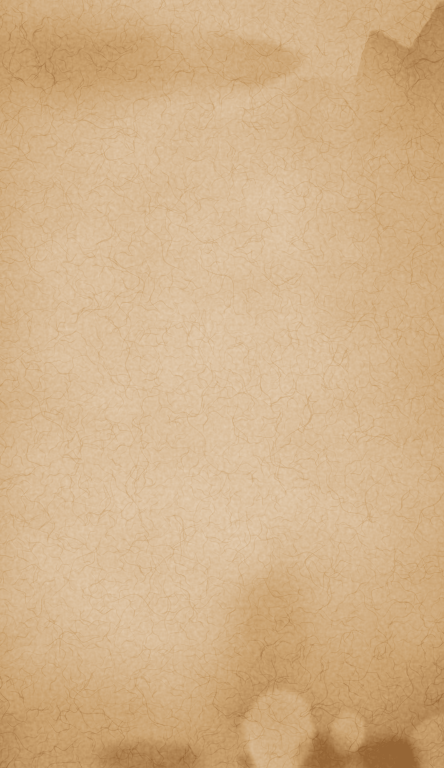
Reproduce this texture procedurally as a Shadertoy shader.

```glsl
// Aged parchment with water stains, scorched edges and fine paper fibres.

vec2 hash2(vec2 p) {
    vec3 h = fract(p.xyx * vec3(0.1031, 0.1030, 0.0973));
    h += dot(h, h.yzx + 33.33);
    return fract((h.xx + h.yz) * h.zy);
}

float gradientNoise(vec2 p) {
    vec2 cell = floor(p), f = fract(p);
    vec2 w = f * f * f * (f * (f * 6.0 - 15.0) + 10.0);
    vec2 o = vec2(0.0, 1.0);
    float a = dot(hash2(cell) * 2.0 - 1.0, f);
    float b = dot(hash2(cell + o.yx) * 2.0 - 1.0, f - o.yx);
    float c = dot(hash2(cell + o.xy) * 2.0 - 1.0, f - o.xy);
    float d = dot(hash2(cell + o.yy) * 2.0 - 1.0, f - o.yy);
    return mix(mix(a, b, w.x), mix(c, d, w.x), w.y);
}

float fbm(vec2 p) {
    float sum = 0.0, amp = 0.6;
    for (int i = 0; i < 5; i++) {
        sum += amp * gradientNoise(p);
        p = mat2(1.6, 1.2, -1.2, 1.6) * p + 7.3;
        amp *= 0.55;
    }
    return sum;
}

// Elliptical spot: 1 inside, 0 outside, with relative edge softness.
float spot(vec2 p, vec2 centre, vec2 radius, float soft) {
    return 1.0 - smoothstep(1.0 - soft, 1.0 + soft, length((p - centre) / radius));
}

// One bent hair per grid cell, gathered from the neighbouring cells.
float fibres(vec2 p, float scale, float pixel) {
    vec2 g = p * scale, cell = floor(g);
    float ink = 0.0, width = max(0.0007, 0.75 * pixel) * scale;
    for (int y = -1; y <= 1; y++)
    for (int x = -1; x <= 1; x++) {
        vec2 id = cell + vec2(x, y);
        vec2 r = hash2(id + scale), s = hash2(id + scale + 41.7);
        vec2 d = g - id - r;
        float angle = s.x * 6.2832, len = 0.35 + 0.5 * s.y;
        d = mat2(cos(angle), sin(angle), -sin(angle), cos(angle)) * d;
        float bend = (r.x - r.y) * 1.3 * d.x * d.x + 0.06 * sin(d.x * 9.0 + r.x * 6.0);
        float line = 1.0 - smoothstep(0.2 * width, 1.5 * width, abs(d.y - bend));
        ink += line * (1.0 - smoothstep(0.5 * len, len, abs(d.x))) * (0.3 + 0.7 * r.y);
    }
    return ink;
}

// Lower boundary of the clean patch in the upper right corner.
float cleanEdge(float x) {
    return 0.898 + 0.064 * smoothstep(0.460, 0.483, x)
         - 0.022 * smoothstep(0.483, 0.535, x) + 0.058 * smoothstep(0.533, 0.578, x);
}

float topStains(vec2 p, vec2 warped) {
    // Tongue reaching in from the left, crisp at its tip
    float soft = mix(0.65, 0.07, smoothstep(0.18, 0.37, p.x));
    float tongue = spot(warped, vec2(0.14, 0.918), vec2(0.25, 0.052), soft);
    float t = tongue * (0.13 + 0.07 * smoothstep(0.2, 0.37, p.x));
    t += 0.11 * spot(warped, vec2(0.13, 0.925), vec2(0.09, 0.045), 0.9);
    // Brown wash below the clean corner
    float depth = cleanEdge(warped.x) - warped.y;
    float wash = smoothstep(-0.003, 0.004, depth) * exp(-max(depth, 0.0) * 9.0);
    t += wash * (0.07 * smoothstep(0.37, 0.40, p.x) + 0.21 * smoothstep(0.45, 0.49, p.x));
    return t;
}

float bottomStains(vec2 p, vec2 warped, float cloud) {
    float t = 0.36 * pow(1.0 - smoothstep(0.0, 0.25, p.y), 1.4);
    t += 0.13 * spot(warped, vec2(0.44, 0.10), vec2(0.16, 0.15), 0.6);
    t += (0.12 + 0.3 * cloud) * spot(warped, vec2(0.35, 0.155), vec2(0.05, 0.085), 0.9);
    t += 0.16 * spot(warped, vec2(0.325, 0.09), vec2(0.045, 0.04), 0.9);
    // Pale lobes left by dried drops
    float lobes = spot(warped, vec2(0.362, 0.045), vec2(0.046, 0.056), 0.13);
    lobes = max(lobes, 0.8 * spot(warped, vec2(0.453, 0.046), vec2(0.023, 0.026), 0.2));
    lobes = max(lobes, 0.8 * spot(warped, vec2(0.572, 0.030), vec2(0.037, 0.038), 0.15));
    t -= 0.25 * lobes;
    // Scorched patches along the lower edge
    float burn = spot(warped, vec2(0.195, 0.010), vec2(0.058, 0.024), 0.55);
    burn = max(burn, spot(warped, vec2(0.425, 0.016), vec2(0.037, 0.030), 0.4));
    burn = max(burn, spot(warped, vec2(0.505, 0.013), vec2(0.045, 0.026), 0.45));
    burn = max(burn, 0.8 * spot(warped, vec2(0.320, 0.008), vec2(0.011, 0.009), 0.5));
    return t + burn * (0.30 + 0.4 * cloud);
}

void mainImage(out vec4 fragColor, in vec2 fragCoord) {
    vec2 p = fragCoord / iResolution.y;
    float width = iResolution.x / iResolution.y, pixel = 1.0 / iResolution.y;
    float cloud = fbm(p * 7.0 + 3.0);
    vec2 warp = vec2(fbm(p * 16.0 + 11.0), fbm(p * 16.0 + 29.0));
    vec2 warped = p + 0.014 * warp;

    // Worn paper, pale in the middle and tanned toward the sides
    float side = min(p.x, width - p.x);
    float stain = 0.14 + 0.19 * exp(-side * 14.0) + 0.10 * smoothstep(0.60, 1.0, p.y);
    stain += 0.06 * smoothstep(0.30, 0.55, p.x) + 0.16 * cloud;
    stain += 0.08 * fbm(p * vec2(9.0, 26.0) + 50.0);
    stain += topStains(p, warped) + bottomStains(p, warped, cloud);

    // Fibres and grain
    float hair = 0.0, scale = 13.0;
    for (int i = 0; i < 6; i++) {
        hair += fibres(p + 0.003 * warp, scale, pixel);
        scale *= 1.32;
    }
    stain += 0.12 * min(hair, 1.6) - 0.025;
    stain += 0.13 * gradientNoise(p * 190.0) + 0.09 * gradientNoise(p * 330.0 + 9.0);

    // Cream to tan to umber
    vec3 color = mix(vec3(0.89, 0.80, 0.69), vec3(0.79, 0.63, 0.43), clamp(stain * 2.0, -0.2, 1.0));
    color = mix(color, vec3(0.59, 0.40, 0.21), clamp(stain * 2.0 - 1.0, 0.0, 1.0));
    fragColor = vec4(color, 1.0);
}
```
